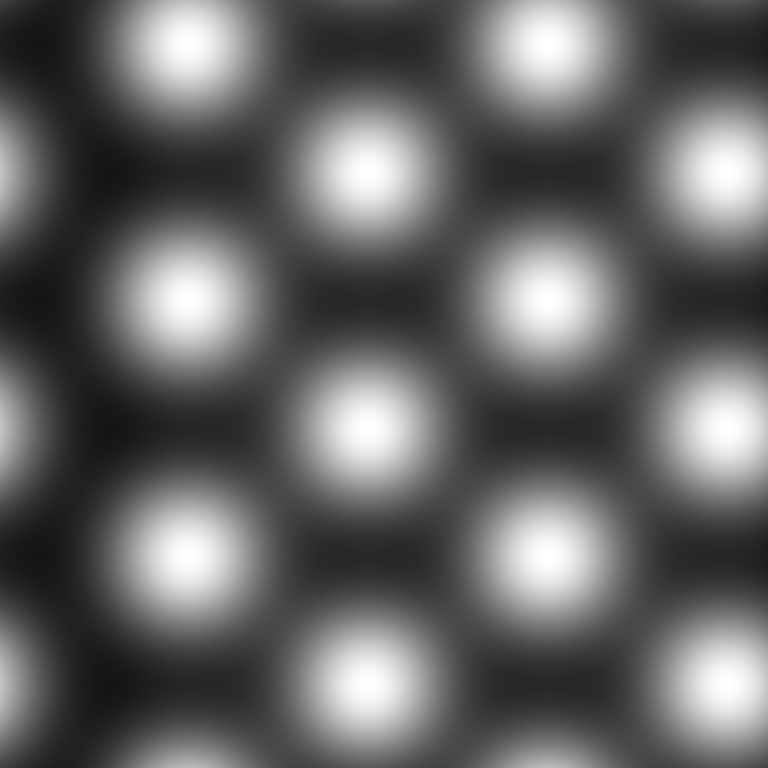
This pattern is drawn by a Shadertoy shader. Its source:

```glsl
// Soft white glowing dots on black, in four staggered columns of three.
// Each dot is a Gaussian; overlapping tails add up to the grey between dots.
// Distances wrap on both axes, so the tile has no seam.

const int COLUMNS = 4;
const float ROWS = 3.0;
const vec2 FIRST_DOT = vec2(0.2450, 0.2755);
const float COLUMN_STEP = 0.2341;  // under 1/4: leaves one wider, darker gap
const float DOT_SIGMA = 0.0728;

// Signed offset to the nearest copy of a point repeating with the period
float wrapOffset(float offset, float period) {
    return offset - period * round(offset / period);
}

float gaussian(vec2 offset, float sigma) {
    return exp(-0.5 * dot(offset, offset) / (sigma * sigma));
}

// Light of one column of dots: the nearest dot and its neighbours
float columnGlow(vec2 uv, vec2 center, float rowStep, float sigma) {
    vec2 offset = vec2(wrapOffset(uv.x - center.x, 1.0),
                       wrapOffset(uv.y - center.y, rowStep));
    float glow = 0.0;
    for (int row = -1; row <= 1; row++) {
        glow += gaussian(offset - vec2(0.0, float(row) * rowStep), sigma);
    }
    return glow;
}

void mainImage(out vec4 fragColor, in vec2 fragCoord) {
    vec2 uv = fragCoord / iResolution.xy;
    float rowStep = 1.0 / ROWS;

    // Every other column shifts by half a row
    float light = 0.0;
    for (int column = 0; column < COLUMNS; column++) {
        float stagger = 0.5 * rowStep * float(column % 2);
        vec2 center = FIRST_DOT + vec2(float(column) * COLUMN_STEP, -stagger);
        light += columnGlow(uv, center, rowStep, DOT_SIGMA);
    }

    fragColor = vec4(vec3(min(light, 1.0)), 1.0);
}
```
